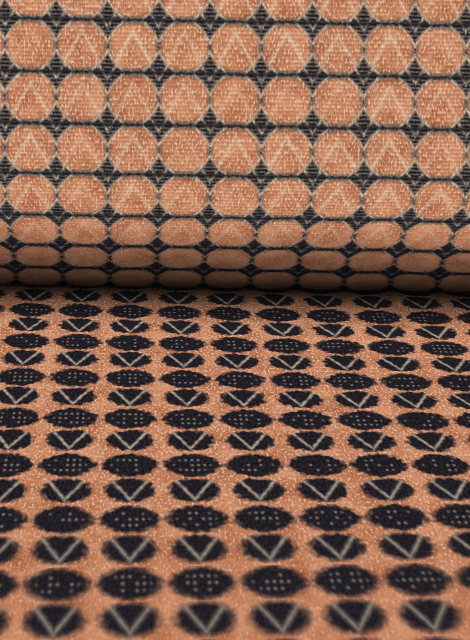
Write a Shadertoy shader that draws this texture.

```glsl
// Woven cloth: a roll with rust medallions on a dark ground lies above its flat
// reverse side, where dark lenses and V-marked cups run toward the viewer.
// Each side maps the canvas to cloth cells, draws one cell, then adds thread noise.
const vec3 ORANGE = vec3(0.82, 0.57, 0.43);
const vec3 RUST   = vec3(0.62, 0.35, 0.23);
const vec3 CREAM  = vec3(0.87, 0.80, 0.69);
const vec3 DARK   = vec3(0.12, 0.11, 0.13);
const float CREASE = 0.448;       // crease height, measured from the top
const float ROLL_TILT = 0.016;
const float ROLL_PITCH = 0.0801;  // column spacing on the roll
const float FLAT_PITCH = 0.085;   // column spacing growth on the flat part
const float TAU = 6.2831853;

float hash(vec2 p) {
    vec3 q = fract(vec3(p.xyx) * 0.1031);
    q += dot(q, q.yzx + 33.33);
    return fract((q.x + q.y) * q.z);
}

vec2 gradientAt(vec2 p) {
    float a = TAU * hash(p);
    return vec2(cos(a), sin(a));
}

// Gradient noise, about -0.7 to 0.7
float noise(vec2 p) {
    vec2 i = floor(p), f = p - i, w = f * f * (3.0 - 2.0 * f), e = vec2(1, 0);
    float a = dot(gradientAt(i), f);
    float b = dot(gradientAt(i + e), f - e);
    float c = dot(gradientAt(i + e.yx), f - e.yx);
    float d = dot(gradientAt(i + 1.0), f - 1.0);
    return mix(mix(a, b, w.x), mix(c, d, w.x), w.y);
}

// 1 inside a shape of signed distance d, 0 outside
float fill(float d, float soft) { return 1.0 - smoothstep(-soft, soft, d); }

// Superellipse, approximately signed in cell units
float oval(vec2 p, vec2 radius, float power) {
    vec2 q = pow(abs(p) / radius + 1e-4, vec2(power));
    return (pow(q.x + q.y, 1.0 / power) - 1.0) * radius.y;
}

vec3 yarn(vec2 p, float fleck) {
    float worn = noise(p * 2.3) + 0.5 * noise(p * 6.0);
    vec3 c = mix(ORANGE, RUST, clamp(0.25 + 0.6 * worn - 0.6 * fleck, 0.0, 1.0));
    return mix(c, CREAM, 0.65 * smoothstep(0.05, 0.5, fleck));
}

vec3 rollCloth(float x, float d, float pixel) {
    // Rows crowd together where the roll curves under
    float pitch = mix(0.073, ROLL_PITCH, smoothstep(0.0, 0.17, d));
    vec2 uv = vec2((x - 0.208) / pitch + 0.5, 12.19 * d + 1.9 * tanh(11.6 * d));
    vec2 cell = fract(uv) - 0.5;
    vec2 gap = fract(uv + 0.5) - 0.5;
    float detail = smoothstep(0.02, 0.16, d);
    float soft = 0.03 + pixel / pitch;
    float fleck = noise(uv * vec2(25.0, 13.0)) + 0.4 * noise(uv * vec2(40.0, 30.0));
    float jag = 0.035 * noise(uv * vec2(18.0, 22.0));

    // Dark ground with ribs and a stepped cream diamond in each gap
    float ribs = 0.5 + 0.5 * sin(uv.y * TAU * 13.0);
    float diamond = abs(gap.x) * 1.25 + abs(gap.y) - 0.40 + jag;
    float inner = abs(gap.y + 0.12 - abs(gap.x) * 1.5) / 1.8;
    float threads = fill(abs(diamond) - 0.045, soft);
    threads = max(threads, fill(inner - 0.025 + jag, soft) * fill(diamond, soft));
    threads = max(threads, 0.45 * ribs * detail * fill(diamond, soft));
    threads *= mix(0.5, 0.95, detail) * (0.8 + 0.5 * fleck);
    vec3 color = mix(DARK * (1.0 + 0.6 * fleck), CREAM, clamp(threads, 0.0, 1.0));
    color = mix(color, DARK, 0.85 * fill(abs(gap.y) - 0.035 + jag, soft));

    // Medallion with cream edge and a pale inverted V
    float medal = oval(cell, vec2(0.475, 0.455), 2.3) + jag;
    color = mix(color, CREAM * 0.95, 0.55 * detail * fill(abs(medal) - 0.02, soft));
    vec3 face = yarn(uv, fleck * (0.4 + 0.6 * detail));
    float chevron = abs(cell.y - 0.28 + abs(cell.x) * 1.7) / 1.97;
    float pale = fill(chevron - 0.025 + jag, soft) * (0.3 + 0.5 * hash(floor(uv)));
    face = mix(face, CREAM, pale * detail);
    face *= 0.94 + 0.12 * ribs * detail;
    color = mix(color, face, fill(medal + 0.015, soft));
    return color * mix(0.22, 1.0, smoothstep(-0.02, 0.11, d));
}

vec3 flatCloth(float x, float t, float pixel) {
    // Perspective: rows and columns spread toward the bottom edge
    float row = t - (x - 0.1) * mix(0.022, -0.015, smoothstep(0.45, 0.95, t));
    float pitch = FLAT_PITCH * (t + 0.419);
    vec2 uv = vec2((x - 0.203) / pitch, 34.98 - 26.69 / (row + 0.3008)) + 0.5;
    vec2 cell = fract(uv) - 0.5, id = floor(uv);
    float blur = smoothstep(0.68, 1.0, t);
    float soft = 0.045 + 0.07 * blur + pixel / pitch;
    float fleck = (noise(uv * vec2(25.0, 10.0)) + 0.5 * noise(uv * vec2(45.0, 19.0)))
                * (1.0 - 0.55 * blur);
    float jag = 0.10 * noise(uv * vec2(12.0, 7.0)) * (1.0 - 0.5 * blur);
    float isCup = 1.0 - mod(id.y, 2.0);

    // Dark lens or cup
    float lens = oval(cell, vec2(0.45, 0.46), 1.75);
    float cup = oval(cell + vec2(0, 0.03), vec2(0.385, 0.43), 2.1);
    float body = fill(mix(lens, cup, isCup) + jag, soft);
    vec3 color = mix(yarn(uv * vec2(1.0, 0.6), fleck), DARK * (1.1 + 0.7 * fleck), body);

    // Cream V on cups, rows of small stitches on lenses
    vec2 q = vec2(abs(cell.x) * 2.0, cell.y);
    float vee = fill(abs(q.y - 0.31 + 1.25 * q.x) / 1.6 - 0.045 + 0.5 * jag, soft);
    vec2 stitch = cell * vec2(10.0, 5.0) + vec2(0.5, 0.5);
    float dots = fill(length(fract(stitch) - 0.5) - 0.22, 0.22 + 0.15 * blur);
    dots *= step(0.4, hash(floor(stitch) + id * 17.0)) * fill(lens + 0.14, soft);
    float mark = mix(0.6 * dots, 0.85 * vee * fill(cup - 0.02, soft), isCup);
    color = mix(color, CREAM * 0.92, mark * (1.0 - 0.15 * blur));
    return color * mix(0.3, 1.0, smoothstep(-0.01, 0.065, row - CREASE));
}

void mainImage(out vec4 fragColor, in vec2 fragCoord) {
    float pixel = 1.0 / iResolution.y;
    float x = fragCoord.x * pixel;
    float t = 1.0 - fragCoord.y * pixel;
    float d = CREASE - t + ROLL_TILT * (x - 0.1) + 0.002 * noise(vec2(x * 14.0, 3.0));
    vec3 roll = rollCloth(x, max(d, 0.0), pixel);
    vec3 flatSide = flatCloth(x, t, pixel);
    vec3 color = mix(flatSide, roll, smoothstep(-0.003, 0.003, d));
    // Contact shadow in the crease
    color *= 1.0 - 0.55 * exp(-pow(d / 0.012, 2.0));
    fragColor = vec4(clamp(color, 0.0, 1.0), 1.0);
}
```
